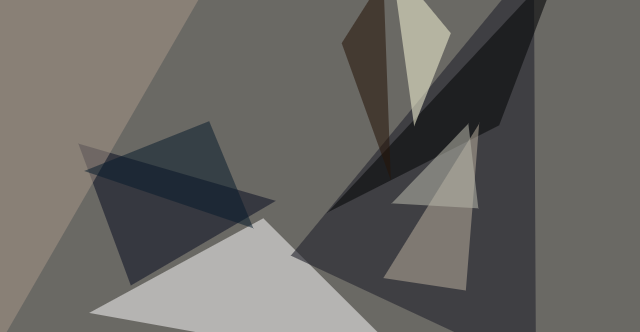
Reproduce this background procedurally as a Shadertoy shader.

```glsl
const float ASPECT = 1.92;

// Signed distance to the line a-b, positive on its left side
float lineSide(vec2 p, vec2 a, vec2 b) {
    vec2 dir = normalize(b - a);
    return dir.x * (p.y - a.y) - dir.y * (p.x - a.x);
}

// Inner distance of a triangle, for either winding
float triangleDepth(vec2 p, vec2 a, vec2 b, vec2 c) {
    float winding = sign(lineSide(c, a, b));
    float ab = winding * lineSide(p, a, b);
    float bc = winding * lineSide(p, b, c);
    float ca = winding * lineSide(p, c, a);
    return min(ab, min(bc, ca));
}

// Lay a translucent smooth-edged triangle over a base colour
vec3 glaze(vec3 base, vec4 tint, vec2 p, float pixel, vec2 a, vec2 b, vec2 c) {
    float cover = clamp(triangleDepth(p, a, b, c) / pixel + 0.5, 0.0, 1.0);
    return mix(base, tint.rgb, tint.a * cover);
}

void mainImage(out vec4 fragColor, in vec2 fragCoord) {
    vec2 p = fragCoord / iResolution.xy * vec2(ASPECT, 1.0);
    float pixel = 1.0 / iResolution.y;

    // Tints: colour and opacity
    vec4 indigo = vec4(0.075, 0.09, 0.157, 0.6);
    vec4 tan_ = vec4(0.659, 0.592, 0.533, 0.5);
    vec4 white = vec4(0.906, 0.902, 0.902, 0.6);
    vec4 slate = vec4(0.135, 0.138, 0.177, 0.6);
    vec4 black = vec4(0.04, 0.045, 0.05, 0.63);
    vec4 brown = vec4(0.145, 0.077, 0.028, 0.55);
    vec4 cream = vec4(0.906, 0.902, 0.792, 0.6);
    vec4 sand = vec4(0.749, 0.702, 0.631, 0.5);
    vec4 mist = vec4(0.71, 0.71, 0.659, 0.55);
    vec4 teal = vec4(0.024, 0.102, 0.165, 0.52);

    vec3 col = vec3(0.416, 0.41, 0.392);

    // Left side and the pale shard below
    col = glaze(col, indigo, p, pixel, vec2(0.235, 0.5675), vec2(0.8275, 0.395), vec2(0.3925, 0.14));
    col = glaze(col, tan_, p, pixel, vec2(-0.555, -1.0), vec2(1.17, 2.0), vec2(-3.0, 1.0));
    col = glaze(col, white, p, pixel, vec2(0.2675, 0.0575), vec2(0.79, 0.3425), vec2(1.2525, -0.12));

    // Dark shards on the right
    col = glaze(col, slate, p, pixel, vec2(0.8725, 0.23), vec2(1.6015, 1.1175), vec2(1.608, -0.115));
    col = glaze(col, black, p, pixel, vec2(0.9825, 0.36), vec2(1.6825, 1.1125), vec2(1.4975, 0.6225));

    // Hanging points at the top
    col = glaze(col, brown, p, pixel, vec2(1.025, 0.87), vec2(1.15, 1.0675), vec2(1.1725, 0.4575));
    col = glaze(col, cream, p, pixel, vec2(1.174, 1.1165), vec2(1.3525, 0.9), vec2(1.2425, 0.62));

    // Light overlapping pair
    col = glaze(col, sand, p, pixel, vec2(1.4375, 0.6275), vec2(1.15, 0.1625), vec2(1.3975, 0.125));
    col = glaze(col, mist, p, pixel, vec2(1.405, 0.6275), vec2(1.175, 0.3875), vec2(1.435, 0.3725));

    // Teal sheet over the left group
    col = glaze(col, teal, p, pixel, vec2(0.2525, 0.485), vec2(0.6275, 0.635), vec2(0.76, 0.3125));

    fragColor = vec4(col, 1.0);
}
```
